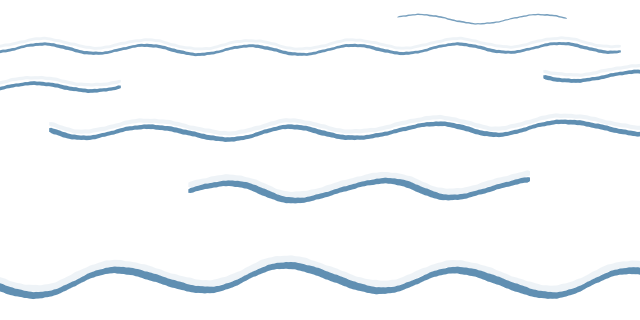
A WebGL 1 fragment shader for this background:

```glsl
precision highp float;
uniform vec2 u_resolution;

#define CANVAS_HEIGHT 384.0
#define PAPER vec3(1.0)
#define INK vec3(0.375, 0.56, 0.70)
#define FOAM vec3(0.935, 0.953, 0.968)
#define ROUGHNESS 0.35
#define PEN_TILT 0.45
#define TAU 6.28318

// Cosine given as height, period and position of a crest
float ripple(float x, vec3 shape) {
  return shape.x * cos(TAU * (x - shape.z) / shape.y);
}

// Depth of a wave below the top: swell is height, period, crest
float waveDepth(float x, float level, vec3 swell, vec3 drift, vec3 warp) {
  return level - ripple(x - ripple(x, warp), swell) + ripple(x, drift);
}

// Layered sines for the uneven edge of a brush
float brushEdge(float x) {
  return ROUGHNESS * (sin(x * 0.23) + 0.6 * sin(x * 0.61 + 1.7) + 0.4 * sin(x * 1.13));
}

// Soft coverage of a band of the given width
float band(float dist, float width, float pixel) {
  return clamp((0.5 * width - abs(dist)) / pixel + 0.5, 0.0, 1.0) * min(1.0, width / pixel);
}

// Pen holds ink width, foam lift, foam width and ink opacity
void drawWave(inout vec3 color, vec2 p, vec2 span, float level, vec3 swell,
              vec3 drift, vec3 warp, vec4 pen) {
  float pixel = CANVAS_HEIGHT / u_resolution.y;
  float depth = waveDepth(p.x, level, swell, drift, warp);
  float slope = waveDepth(p.x + 1.0, level, swell, drift, warp) - depth;
  float stretch = sqrt(1.0 + slope * slope);
  float offset = p.y - depth;

  // Rounded stroke ends
  float middle = 0.5 * (span.x + span.y);
  float inside = 0.5 * (span.y - span.x) - abs(p.x - middle);
  float ends = clamp(inside / pixel + 0.5, 0.0, 1.0);
  float taper = mix(0.75, 1.0, smoothstep(0.0, 3.0, inside));

  // Foam sits above the ink, which thickens on falling slopes
  float foamDist = (offset + pen.y + brushEdge(p.x * 0.6 + level)) / stretch;
  float inkDist = (offset + 0.6 * brushEdge(p.x + level)) / stretch;
  float inkWidth = pen.x * taper * (1.0 + PEN_TILT * slope) + 0.4 * brushEdge(p.x * 0.8);
  color = mix(color, FOAM, ends * band(foamDist, pen.z * taper, pixel));
  color = mix(color, INK, ends * pen.w * band(inkDist, inkWidth, pixel));
}

void main() {
  // Depth grows downward from the top of the canvas
  vec2 p = gl_FragCoord.xy / u_resolution.y * CANVAS_HEIGHT;
  p.y = CANVAS_HEIGHT - p.y;
  vec3 still = vec3(0.0, 1.0, 0.0);
  vec3 color = PAPER;

  // Far, thin waves
  drawWave(color, p, vec2(477.0, 680.0), 23.0, vec3(5.5, 145.0, 503.0),
           still, still, vec4(1.7, 0.0, 0.0, 0.85));
  drawWave(color, p, vec2(-20.0, 745.0), 58.8, vec3(5.2, 124.0, 52.0),
           vec3(1.5, 760.0, 300.0), still, vec4(3.6, 6.5, 3.5, 0.95));

  // Short waves entering from the sides
  drawWave(color, p, vec2(-20.0, 145.0), 104.5, vec3(4.5, 136.0, 42.0),
           still, still, vec4(4.4, 7.0, 4.0, 1.0));
  drawWave(color, p, vec2(652.0, 800.0), 91.5, vec3(5.5, 160.0, 768.0),
           still, still, vec4(4.6, 7.0, 4.0, 1.0));

  // Middle waves
  drawWave(color, p, vec2(59.0, 800.0), 156.7, vec3(7.3, 166.0, 184.0),
           vec3(3.3, 900.0, 260.0), vec3(7.0, 250.0, 275.0), vec4(5.4, 7.5, 5.0, 1.0));
  drawWave(color, p, vec2(226.0, 636.0), 228.0, vec3(10.8, 187.0, 268.0),
           vec3(3.0, 900.0, 227.0), vec3(7.0, 187.0, 275.0), vec4(6.8, 7.0, 7.0, 1.0));

  // Near, broad wave
  drawWave(color, p, vec2(-20.0, 800.0), 336.5, vec3(14.0, 206.0, 142.0),
           vec3(4.0, 640.0, 20.0), vec3(5.0, 206.0, 245.0), vec4(8.0, 8.0, 8.0, 1.0));

  gl_FragColor = vec4(color, 1.0);
}
```
